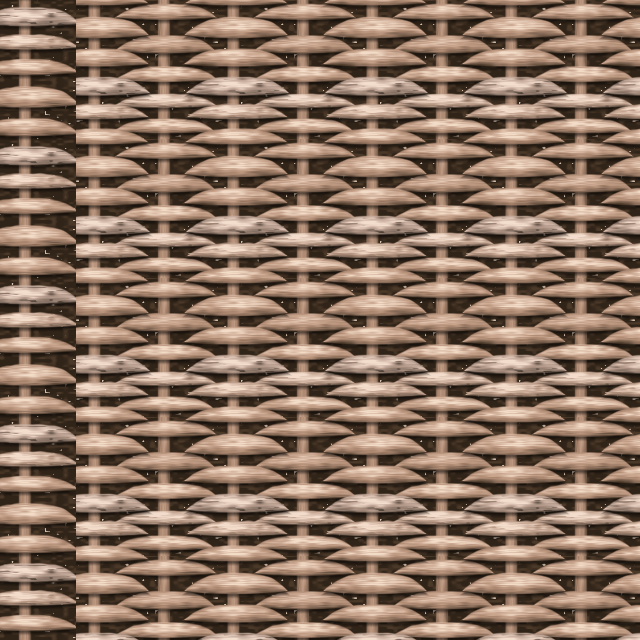
Give the GLSL for this texture, as a WebGL 2 fragment shader.

```glsl
#version 300 es
precision highp float;
// Wicker weave: tapered willow strands bowed over upright stakes, with a seam near the left side.
uniform vec2 u_resolution;
out vec4 outColor;

const float STAKES = 9.21;       // stake spacings across the canvas
const float FIRST_STAKE = 0.36;  // position of the first stake, in spacings
const float SEAM = 0.73;         // where the first column is cut off
const float PERIOD = 2.0;        // the weave repeats every two spacings both ways
const int ROWS = 5;

const vec3 GAP = vec3(0.19, 0.14, 0.095);
const vec3 BARK = vec3(0.33, 0.25, 0.18);
const vec3 BROWN = vec3(0.49, 0.39, 0.32);
const vec3 TAN = vec3(0.66, 0.52, 0.43);
const vec3 STRAW = vec3(0.79, 0.65, 0.56);
const vec3 PALE = vec3(0.95, 0.86, 0.78);

// Strand rows: centre measured downwards, half thickness
const vec2 ODD_ROWS[ROWS] = vec2[](vec2(1.24, 0.135), vec2(1.605, 0.108),
    vec2(1.965, 0.110), vec2(2.397, 0.150), vec2(2.83, 0.126));
const vec2 EVEN_ROWS[ROWS] = vec2[](vec2(1.067, 0.110), vec2(1.45, 0.098),
    vec2(1.81, 0.104), vec2(2.17, 0.112), vec2(2.637, 0.128));

float hash(vec2 p) {
    vec3 q = fract(vec3(p.xyx) * 0.1031);
    q += dot(q, q.yzx + 33.33);
    return fract((q.x + q.y) * q.z);
}

float noise(vec2 p) {
    vec2 i = floor(p), f = fract(p);
    f = f * f * (3.0 - 2.0 * f);
    return mix(mix(hash(i), hash(i + vec2(1, 0)), f.x),
               mix(hash(i + vec2(0, 1)), hash(i + vec2(1, 1)), f.x), f.y);
}

vec3 woodRamp(float tone) {
    float s = clamp(tone, 0.0, 1.0) * 4.0;
    vec3 c = mix(BARK, BROWN, clamp(s, 0.0, 1.0));
    c = mix(c, TAN, clamp(s - 1.0, 0.0, 1.0));
    c = mix(c, STRAW, clamp(s - 2.0, 0.0, 1.0));
    return mix(c, PALE, clamp(s - 3.0, 0.0, 1.0));
}

// Lower and upper edge of a strand: nearly flat below, arched above
vec2 strandEdges(float x, float halfThick, float seed) {
    float reach = x < 0.0 ? 0.66 + 0.08 * hash(vec2(seed, 3.0))
                          : 0.72 + 0.10 * hash(vec2(seed, 7.0));
    float t = min(abs(x) / reach, 1.4);
    float arch = pow(t, x < 0.0 ? 2.7 : 3.6);
    float ripple = 0.10 * (noise(vec2(x * 9.0 + 20.0, seed * 5.0)) - 0.5);
    return halfThick * vec2(-1.0 + 0.25 * t * t, 1.0 - 1.75 * arch + ripple);
}

float coverage(float y, vec2 edges, float px) {
    return smoothstep(-px, px, min(y - edges.x, edges.y - y));
}

vec3 strandColor(vec2 p, vec2 edges, float seed, float wear) {
    float u = clamp((p.y - edges.x) / max(edges.y - edges.x, 0.01), 0.0, 1.0);
    float round_ = smoothstep(-0.05, 0.55, u) * (1.0 - 0.32 * smoothstep(0.72, 1.0, u));
    float grain = noise(vec2(p.x * 7.0 + 30.0, p.y * 75.0 + seed * 17.0 + 40.0));
    float blotch = noise(p * vec2(9.0, 22.0) + seed * 11.0 + 50.0);
    float tone = 0.13 + 0.60 * round_ + 0.19 * exp(-9.0 * p.x * p.x) - 0.16 * p.x * p.x;
    tone += 0.26 * (grain - 0.5) + 0.20 * (blotch - 0.5) + 0.10 * (hash(vec2(seed, 1.0)) - 0.5);
    // weathering: bleached bark, thin cracks and a knot
    float crack = smoothstep(0.72, 0.9, noise(vec2(p.x * 8.0 + 9.0, p.y * 48.0 + 60.0)));
    float knot = exp(-dot((p - vec2(0.38, 0.01)) * vec2(15, 42), (p - vec2(0.38, 0.01)) * vec2(15, 42)));
    tone += wear * (0.10 - 0.35 * crack - 0.65 * knot);
    vec3 wood = woodRamp(tone);
    float grey = dot(wood, vec3(0.3, 0.5, 0.2));
    return mix(wood, grey * vec3(1.10, 1.0, 0.95), 0.5 * wear);
}

// Dark gaps with faint litter, tiny glints and the round stakes
vec3 backdrop(vec2 p, float px) {
    vec2 tile = mod(p, PERIOD);
    vec3 c = mix(GAP, BARK, 0.75 * smoothstep(0.4, 0.9, noise(tile * vec2(12, 26))));
    c = mix(c, PALE, 0.85 * smoothstep(0.90, 0.97, noise(tile * vec2(17, 23) + 70.0)));
    float x = p.x - round(p.x);
    float halfWidth = 0.088;
    float side = x / halfWidth;
    float streak = noise(vec2(tile.x * 60.0, tile.y * 6.0));
    vec3 stake = woodRamp(0.62 - 0.50 * side * side - 0.08 * side + 0.22 * (streak - 0.5));
    return mix(c, stake, smoothstep(px, -px, abs(x) - halfWidth));
}

// Draws one column of strands over the colour below, each with its cast shadow
vec3 weaveColumn(vec3 below, vec2 p, float column, float px) {
    bool odd = column == 0.0 || mod(column, 2.0) == 1.0;
    for (int i = 0; i < ROWS; i++) {
        vec2 row = odd ? ODD_ROWS[i] : EVEN_ROWS[i];
        vec2 q = vec2(p.x - column, mod(row.x - p.y + 1.0, PERIOD) - 1.0);
        float seed = float(i) + (odd ? 1.0 : 11.0);
        float wear = odd ? (i == 0 ? 1.0 : i == 1 ? 0.5 : 0.0) : (i == 1 ? 0.6 : 0.0);
        vec2 edges = strandEdges(q.x, row.y, seed);
        below *= 1.0 - 0.5 * coverage(q.y + 0.045, edges, 0.035);
        below = mix(below, strandColor(q, edges, seed, wear), coverage(q.y, edges, px));
    }
    return below;
}

void main() {
    vec2 uv = gl_FragCoord.xy / u_resolution;
    vec2 p = vec2(uv.x, 1.0 - uv.y) * STAKES - vec2(FIRST_STAKE, 0.0);
    float px = STAKES / u_resolution.x;
    bool leftStrip = p.x < SEAM;
    if (leftStrip) p.y += 0.5 * PERIOD;  // the cut column sits half a repeat lower
    vec3 color = backdrop(p, px);
    float left = floor(p.x);
    float evenColumn = left + mod(left, 2.0);
    float oddColumn = left + 1.0 - mod(left, 2.0);
    if (leftStrip) color = weaveColumn(color, p, 0.0, px);
    else {
        if (evenColumn > 0.0) color = weaveColumn(color, p, evenColumn, px);
        color = weaveColumn(color, p, oddColumn, px);
    }
    outColor = vec4(color, 1.0);
}
```
